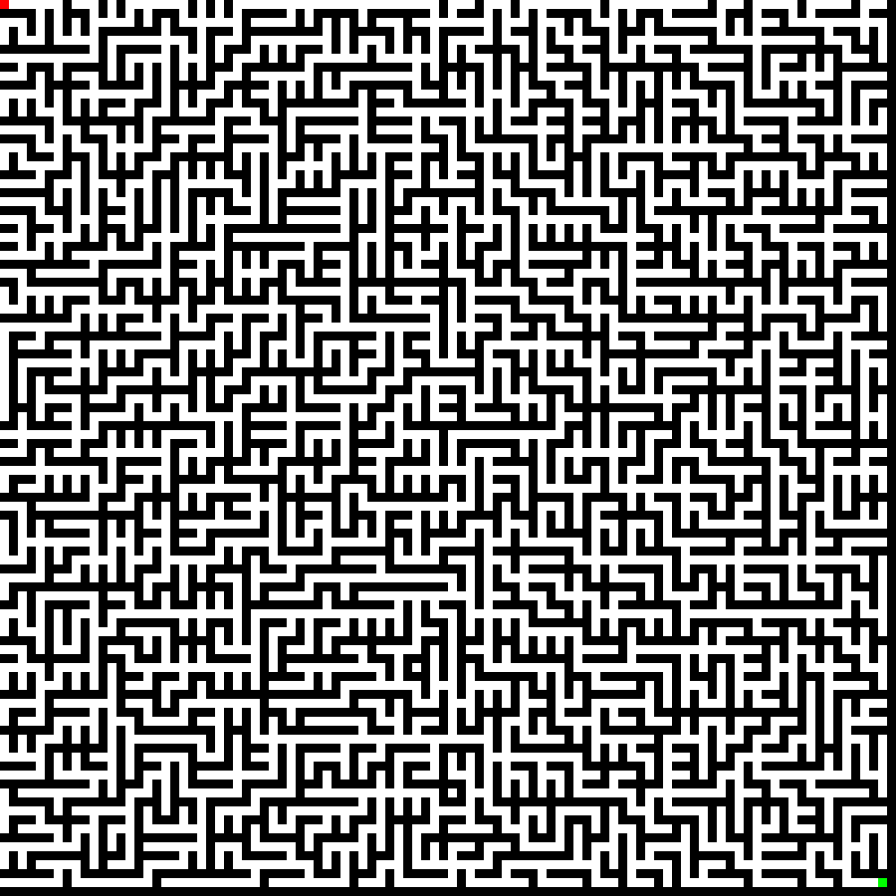
Reproduce this pattern procedurally as a WebGL 2 fragment shader.

```glsl
#version 300 es
precision highp float;
precision highp int;
// A black and white maze with a red start and a green goal on a square grid.
// Rooms lie on even cells and posts on odd cells; every inner post throws one
// wall up, down or sideways, which leaves winding passages with dead ends.

uniform vec2 u_resolution;
out vec4 fragColor;

const int GRID = 100;               // cells along each side
const int LAST = GRID - 1;          // solid border column and row
const float LEAN_CHANCE = 0.293;    // chance of an upward, or a downward, wall
const float SEAM_WANDER = 14.0;     // width of the band where side walls part

const vec3 PASSAGE = vec3(1.0);
const vec3 WALL = vec3(0.0);
const vec3 START = vec3(1.0, 0.0, 0.0);
const vec3 GOAL = vec3(0.0, 1.0, 0.0);

// Integer hash of a cell, from 0 to 1
float hash(ivec2 cell, uint seed) {
    uint h = uint(cell.x) * 374761393u + uint(cell.y) * 668265263u + seed * 974711u;
    h = (h ^ (h >> 15)) * 2246822519u;
    h = (h ^ (h >> 13)) * 3266489917u;
    return float((h ^ (h >> 16)) >> 8) / 16777216.0;
}

bool isInside(ivec2 cell) {
    return all(greaterThanEqual(cell, ivec2(0))) && all(lessThan(cell, ivec2(LAST)));
}

// First choice of a post: -1 up, 1 down, 0 sideways
int lean(ivec2 post) {
    if (!isInside(post)) return 0;
    float pick = hash(post, 1u);
    return pick < LEAN_CHANCE ? -1 : pick < 2.0 * LEAN_CHANCE ? 1 : 0;
}

// Side walls run outwards from a seam that wanders from row to row
int sideOf(ivec2 post) {
    float seam = 0.5 * float(GRID) + SEAM_WANDER * (hash(ivec2(0, post.y), 2u) - 0.5);
    return float(post.x) < seam ? -1 : 1;
}

// Final direction of a post; it turns aside when the post above leans onto it
ivec2 wallDirection(ivec2 post) {
    if (!isInside(post)) return ivec2(0);
    int vertical = lean(post);
    if (vertical == -1 && lean(post - ivec2(0, 2)) == 1) vertical = 0;
    return vertical != 0 ? ivec2(0, vertical) : ivec2(sideOf(post), 0);
}

bool isWall(ivec2 cell) {
    if (!isInside(cell)) return true;
    ivec2 odd = cell & 1;
    if (odd.x == odd.y) return odd.x == 1;
    // A link is closed when the post at either of its ends points into it
    ivec2 along = odd.yx == ivec2(0, 1) ? ivec2(0, 1) : ivec2(1, 0);
    return wallDirection(cell - along) == along || wallDirection(cell + along) == -along;
}

vec3 cellColor(ivec2 cell) {
    cell = clamp(cell, ivec2(0), ivec2(LAST));
    if (cell == ivec2(0)) return START;
    if (cell == ivec2(LAST - 1)) return GOAL;
    return isWall(cell) ? WALL : PASSAGE;
}

// Blend the four cells round the nearest corner by their cover of one pixel
vec3 smoothCells(vec2 position, vec2 pixelSize) {
    vec2 corner = floor(position + 0.5);
    vec2 cover = clamp((position - corner) / pixelSize + 0.5, 0.0, 1.0);
    ivec2 cell = ivec2(corner);
    vec3 upper = mix(cellColor(cell - 1), cellColor(cell - ivec2(0, 1)), cover.x);
    vec3 lower = mix(cellColor(cell - ivec2(1, 0)), cellColor(cell), cover.x);
    return mix(upper, lower, cover.y);
}

void main() {
    vec2 uv = gl_FragCoord.xy / u_resolution;
    vec2 position = vec2(uv.x, 1.0 - uv.y) * float(GRID);   // rows count downwards
    vec2 pixelSize = float(GRID) / u_resolution;
    fragColor = vec4(smoothCells(position, pixelSize), 1.0);
}
```
